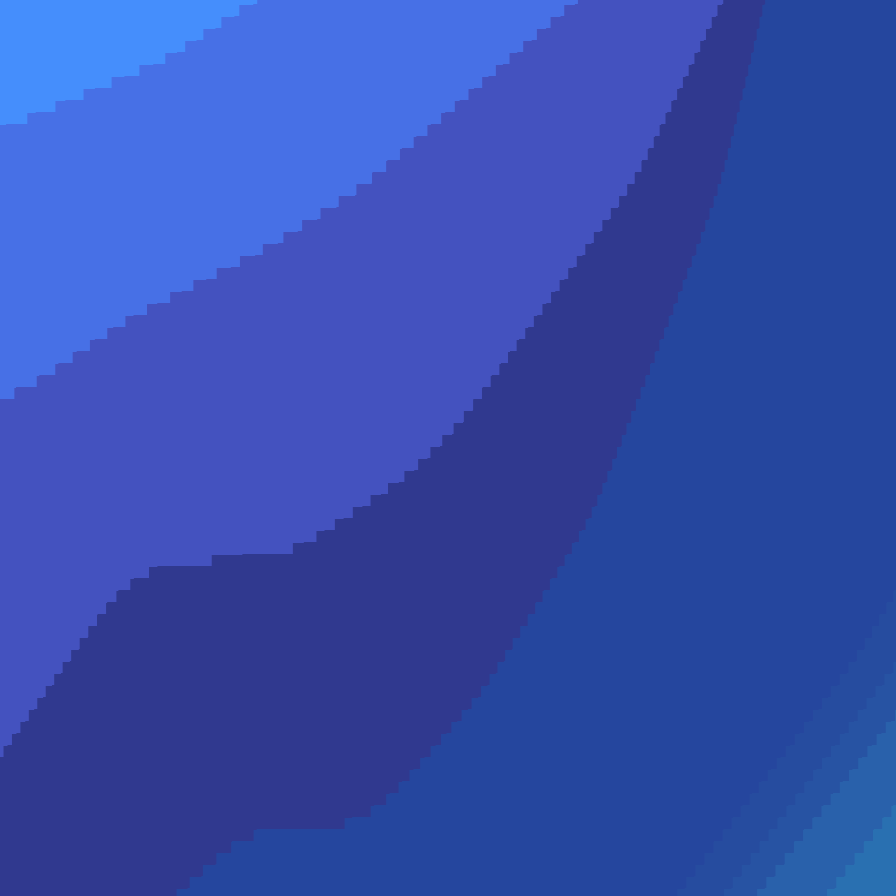
Reproduce this background procedurally as a WebGL 1 fragment shader.

```glsl
precision highp float;
// Draws sweeping blue ribbons with finely stepped edges and a teal glow in the lower right corner.
uniform vec2 u_resolution;

const vec3 SKY    = vec3(0.270, 0.555, 0.990);
const vec3 AZURE  = vec3(0.278, 0.440, 0.900);
const vec3 INDIGO = vec3(0.268, 0.320, 0.748);
const vec3 NAVY   = vec3(0.188, 0.224, 0.560);
const vec3 COBALT = vec3(0.147, 0.273, 0.620);
const vec3 GLOW_1 = vec3(0.148, 0.298, 0.624);
const vec3 GLOW_2 = vec3(0.152, 0.325, 0.640);
const vec3 GLOW_3 = vec3(0.160, 0.380, 0.672);
const vec3 GLOW_4 = vec3(0.160, 0.438, 0.695);

const float ROWS = 75.0;       // stair steps over the height
const float ROW_SHIFT = 0.4;   // offset of the first step, in rows
const float BEND = 0.014;      // softness of each bend

// Zero left of the bend, rising with slope one to its right.
float bend(float x, float at) {
  float d = x - at;
  return 0.5 * (d + sqrt(d * d + BEND * BEND));
}

// Heights of the four ribbon edges, from the upper left inwards.
vec4 ribbonEdges(float x) {
  float sky = 0.855 + 0.424 * x + 0.245 * bend(x, 0.187);
  float azure = 0.553 + 0.50 * x + 0.20 * bend(x, 0.043)
    - 0.19 * bend(x, 0.141) + 0.14 * bend(x, 0.305)
    + 0.224 * bend(x, 0.406);
  float indigo = 0.156 + 1.42 * x - 0.72 * bend(x, 0.129)
    - 0.585 * bend(x, 0.169) + 0.555 * bend(x, 0.332)
    + 0.33 * bend(x, 0.456) + 0.39 * bend(x, 0.514)
    + 0.69 * bend(x, 0.711);
  float navy = -0.18 + 0.92 * x - 0.47 * bend(x, 0.260)
    - 0.40 * bend(x, 0.293) + 0.70 * bend(x, 0.397)
    + 0.40 * bend(x, 0.436) + 0.45 * bend(x, 0.540)
    + 0.95 * bend(x, 0.661) + 1.75 * bend(x, 0.805);
  return vec4(sky, azure, indigo, navy);
}

// Heights of the four glow edges, from the outside in.
vec4 glowEdges(float x) {
  vec4 edges = (x - vec4(0.755, 0.807, 0.844, 0.922)) * vec4(1.32, 1.34, 1.30, 1.30);
  edges.x += 0.40 * bend(x, 0.960);
  return edges;
}

// Height of the middle of the current row, blended over one pixel.
float steppedHeight(float y, float pixel) {
  float t = (1.0 - y) * ROWS - ROW_SHIFT;
  float border = floor(t + 0.5);
  float middle = border - 0.5 + clamp((t - border) / (ROWS * pixel) + 0.5, 0.0, 1.0);
  return 1.0 - (middle + ROW_SHIFT) / ROWS;
}

// Share of the pixel above each edge, given the rise across one pixel.
vec4 coverage(float y, vec4 edges, vec4 rise) {
  return clamp(0.5 + (y - edges) / max(abs(rise), 0.00001), 0.0, 1.0);
}

void main() {
  vec2 uv = gl_FragCoord.xy / u_resolution;
  vec2 pixel = 1.0 / u_resolution;
  float y = steppedHeight(uv.y, pixel.y);
  float left = uv.x - 0.5 * pixel.x;
  float right = uv.x + 0.5 * pixel.x;

  vec4 ribbon = coverage(y, ribbonEdges(uv.x), ribbonEdges(right) - ribbonEdges(left));
  vec4 glow = 1.0 - coverage(y, glowEdges(uv.x), glowEdges(right) - glowEdges(left));

  // Corner glow over the base
  vec3 color = mix(COBALT, GLOW_1, glow.x);
  color = mix(color, GLOW_2, glow.y);
  color = mix(color, GLOW_3, glow.z);
  color = mix(color, GLOW_4, glow.w);

  // Ribbons, the lowest first
  color = mix(color, NAVY, ribbon.w);
  color = mix(color, INDIGO, ribbon.z);
  color = mix(color, AZURE, ribbon.y);
  color = mix(color, SKY, ribbon.x);

  gl_FragColor = vec4(color, 1.0);
}
```
